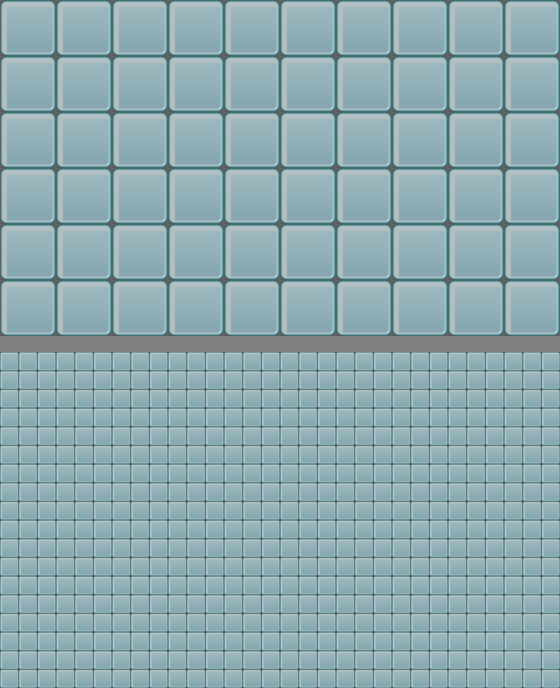
Top: one tile. Bottom: repeated 3 by 3.
Give the GLSL for this pattern, as a WebGL 1 fragment shader.

```glsl
precision highp float;

uniform vec2 u_resolution;

const vec2 TILE_COUNT = vec2(10.0, 6.0);
const vec3 GROUT = vec3(0.38, 0.37, 0.37);
const vec3 RIM = vec3(0.13, 0.54, 0.56);
const vec3 BEVEL = vec3(0.70, 0.75, 0.76);
const vec3 PANEL_LOW = vec3(0.525, 0.655, 0.69);
const vec3 PANEL_HIGH = vec3(0.615, 0.72, 0.745);

// Signed distance to a rounded box, negative inside
float roundedBox(vec2 p, vec2 halfSize, float radius) {
  vec2 q = abs(p) - halfSize + radius;
  return length(max(q, 0.0)) + min(max(q.x, q.y), 0.0) - radius;
}

// Box rounded only at the upper left and lower right corners
float leafBox(vec2 p, vec2 halfSize, float radius) {
  float cornerRadius = p.x * p.y < 0.0 ? radius : 0.0;
  return roundedBox(p, halfSize, cornerRadius);
}

float coverage(float dist, float pixel) {
  return clamp(0.5 - dist / pixel, 0.0, 1.0);
}

vec3 tileColor(vec2 cell, float pixel) {
  // Grout, coloured rim and pale bevel
  float edge = roundedBox(cell - 0.5, vec2(0.488), 0.105);
  vec3 color = mix(GROUT, RIM, coverage(edge, pixel));
  color = mix(color, BEVEL, coverage(edge + 0.017, pixel));

  // Shaded panel, offset towards the lower right
  vec2 panelMin = vec2(0.123, 0.061);
  vec2 panelMax = vec2(0.941, 0.878);
  vec2 center = 0.5 * (panelMin + panelMax);
  vec2 halfSize = 0.5 * (panelMax - panelMin);
  float panel = leafBox(cell - center, halfSize, 0.085);
  float height = smoothstep(-0.1, 1.1, (cell.y - panelMin.y) / (panelMax.y - panelMin.y));
  vec3 shade = mix(PANEL_LOW, PANEL_HIGH, height);
  return mix(color, shade, coverage(panel, pixel));
}

void main() {
  vec2 cell = fract(gl_FragCoord.xy / u_resolution * TILE_COUNT);
  float pixel = TILE_COUNT.x / u_resolution.x;
  gl_FragColor = vec4(tileColor(cell, pixel), 1.0);
}
```
